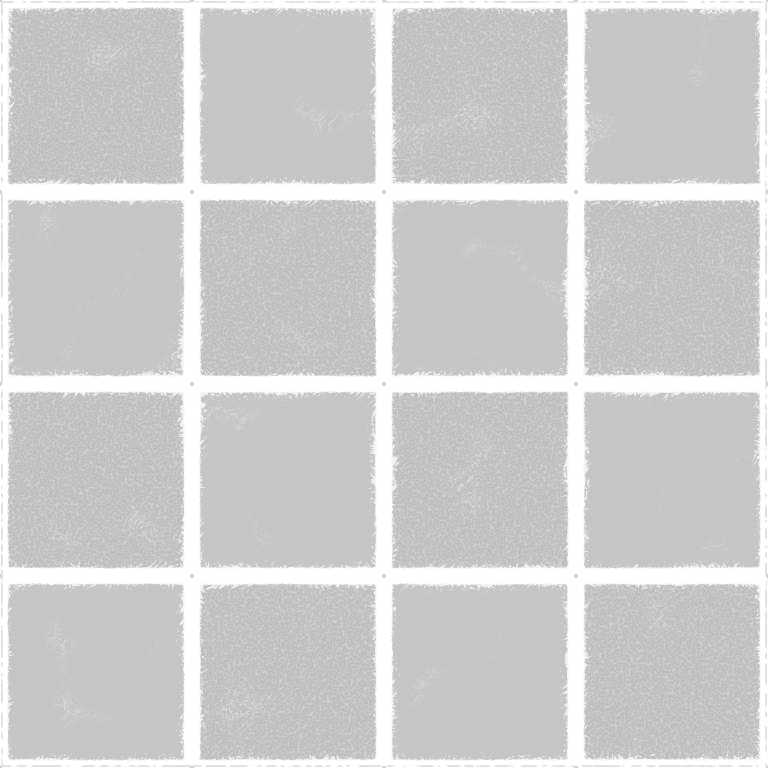
Write a Shadertoy shader that draws this pattern.

```glsl
// Four by four worn grey tiles, alternately smooth and grainy, with white joints and small corner stars.

const float TAU = 6.2831853;

float hash(vec2 p) {
    vec3 q = fract(p.xyx * 0.1031);
    q += dot(q, q.yzx + 33.33);
    return fract((q.x + q.y) * q.z);
}

// Nearest and second nearest site distances; wraps after n cells.
vec2 cellular(vec2 uv, float n) {
    vec2 p = uv * n, base = floor(p), near = vec2(9.0);
    for (int y = -1; y <= 1; y++)
    for (int x = -1; x <= 1; x++) {
        vec2 id = base + vec2(x, y);
        vec2 key = mod(id, n) + n * 0.37;
        float d = length(id + vec2(hash(key), hash(key + 71.7)) - p);
        near = d < near.x ? vec2(d, near.x) : vec2(near.x, min(near.y, d));
    }
    return near;
}

// Periodic bending that turns round cells into ragged fibres.
vec2 warp(vec2 uv) {
    vec2 w = uv + 0.008 * sin(TAU * (uv.yx * vec2(17.0, 13.0) + uv * vec2(5.0, 7.0)));
    return w + 0.0025 * sin(TAU * (w.yx * vec2(53.0, 61.0) + w * vec2(31.0, 23.0)));
}

void mainImage(out vec4 fragColor, in vec2 fragCoord) {
    vec2 uv = fragCoord / iResolution.xy;
    vec2 cell = uv * 4.0, id = floor(cell);
    float px = 4.0 / min(iResolution.x, iResolution.y);

    vec2 bent = warp(uv);
    vec2 fine = cellular(bent, 150.0);
    vec2 fibre = cellular(bent, 64.0);
    float broad = cellular(uv, 13.0).x;

    // Square with a slightly frayed outline.
    vec2 q = abs(fract(cell) - 0.5) - 0.446;
    float d = length(max(q, 0.0)) + min(max(q.x, q.y), 0.0) - 0.012;
    float frayed = d + 0.014 * (fine.x - 0.45);
    float tile = 1.0 - smoothstep(-px, px, frayed);

    // Grain on every other tile.
    float grainy = mod(id.x + id.y, 2.0);
    float grain = cellular(uv, 288.0).x - 0.5;
    float grey = 0.773 + grainy * 0.12 * grain;

    // Chips gather at the rim; faint flecks and scratches fill a few patches.
    float rim = exp(min(d, 0.0) * 38.0);
    float patchy = smoothstep(0.62, 0.95, broad);
    float chips = smoothstep(0.0, 0.3, rim * (0.2 + 0.8 * broad) - fine.x + 0.05);
    float scratch = 1.0 - smoothstep(0.02, 0.12, fibre.y - fibre.x);
    scratch *= smoothstep(0.35, 0.6, fine.x) * max(patchy, rim * broad);
    float flecks = patchy * (1.0 - smoothstep(0.12, 0.4, fine.x));
    float wear = max(0.8 * chips, max(0.5 * scratch, 0.3 * flecks));
    float shade = mix(1.0, mix(grey, 1.0, wear), tile);

    // Four-pointed star on every crossing.
    vec2 s = sqrt(abs(fract(cell + 0.5) - 0.5));
    float star = 1.0 - smoothstep(0.024 - px, 0.024 + px, (s.x + s.y) * (s.x + s.y));
    shade = mix(shade, 0.8, star);

    // Broken hairline just inside the border.
    vec2 b = min(uv, 1.0 - uv);
    float border = abs(min(b.x, b.y) - 0.0025);
    float hairline = 1.0 - smoothstep(0.0005, 0.0005 + 0.3 * px, border);
    shade = mix(shade, 0.88, hairline * smoothstep(0.2, 0.5, fibre.x));

    fragColor = vec4(vec3(shade), 1.0);
}
```
